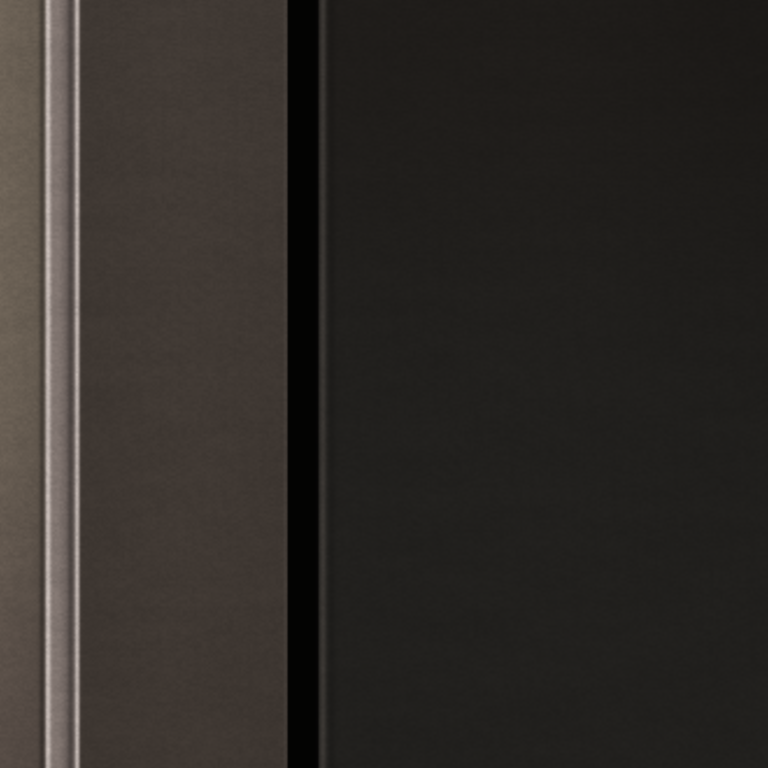
Write a Shadertoy shader that draws this texture.

```glsl
// Dark brushed metal panels with a bright double-edged trim and a black vertical gap.

float hash(vec2 p) {
    return fract(sin(dot(p, vec2(127.1, 311.7))) * 43758.5453);
}

float noise(vec2 p) {
    vec2 cell = floor(p), f = fract(p);
    f = f * f * (3.0 - 2.0 * f);
    return mix(mix(hash(cell), hash(cell + vec2(1, 0)), f.x),
               mix(hash(cell + vec2(0, 1)), hash(cell + vec2(1, 1)), f.x), f.y);
}

// Soft step across a vertical edge
float edge(float x, float at, float soft) {
    return smoothstep(at - soft, at + soft, x);
}

// Soft vertical line
float line(float x, float center, float width) {
    float d = (x - center) / width;
    return exp(-d * d);
}

void mainImage(out vec4 fragColor, in vec2 fragCoord) {
    vec2 uv = fragCoord / iResolution.xy;
    float x = uv.x, y = uv.y;
    float soft = max(0.0018, 0.7 / iResolution.x);

    // Left strip, warmer and lighter toward the top
    vec3 color = mix(vec3(0.33, 0.29, 0.265), vec3(0.41, 0.37, 0.325), smoothstep(0.0, 0.6, y));
    color *= 1.04 - 1.6 * x;
    color *= 1.0 - 0.3 * line(x, 0.055, 0.004);

    // Trim body with a dark groove beside its right rim
    vec3 trim = mix(vec3(0.50, 0.455, 0.435), vec3(0.40, 0.36, 0.345), edge(x, 0.083, 0.009));
    trim *= 1.0 - 0.25 * line(x, 0.092, 0.004);
    color = mix(color, trim, edge(x, 0.060, soft));

    // Middle panel
    vec3 middle = mix(vec3(0.235, 0.208, 0.188), vec3(0.245, 0.218, 0.198), y);
    middle *= 1.0 + 0.05 * line(x, 0.24, 0.09);
    color = mix(color, middle, edge(x, 0.104, soft));

    // Bright rims of the trim
    color = mix(color, vec3(0.77, 0.73, 0.71), 0.95 * line(x, 0.0627, 0.0037));
    color = mix(color, vec3(0.74, 0.70, 0.68), 0.95 * line(x, 0.1003, 0.0031));

    // Black gap, its left lip and the right panel
    color += 0.025 * line(x, 0.371, 0.002);
    color = mix(color, vec3(0.012, 0.011, 0.009), edge(x, 0.3745, soft));
    vec3 right = mix(vec3(0.126, 0.121, 0.112), vec3(0.118, 0.108, 0.098), smoothstep(0.4, 1.0, y));
    right *= 1.03 - 0.12 * smoothstep(0.7, 1.0, x) * y;
    color = mix(color, right, edge(x, 0.415, soft));
    color = mix(color, vec3(0.235, 0.220, 0.205), 0.9 * line(x, 0.4205, 0.0045));
    color *= 1.0 - 0.12 * line(x, 0.432, 0.005);

    // Fine grain and faint horizontal mottling
    float grain = noise(uv * vec2(150.0, 240.0)) + noise(uv * 330.0 + 17.0) - 1.0;
    float mottle = noise(uv * vec2(14.0, 45.0)) - 0.5;
    color *= 1.0 + 0.06 * grain + 0.04 * mottle;

    fragColor = vec4(clamp(color, 0.0, 1.0), 1.0);
}
```
